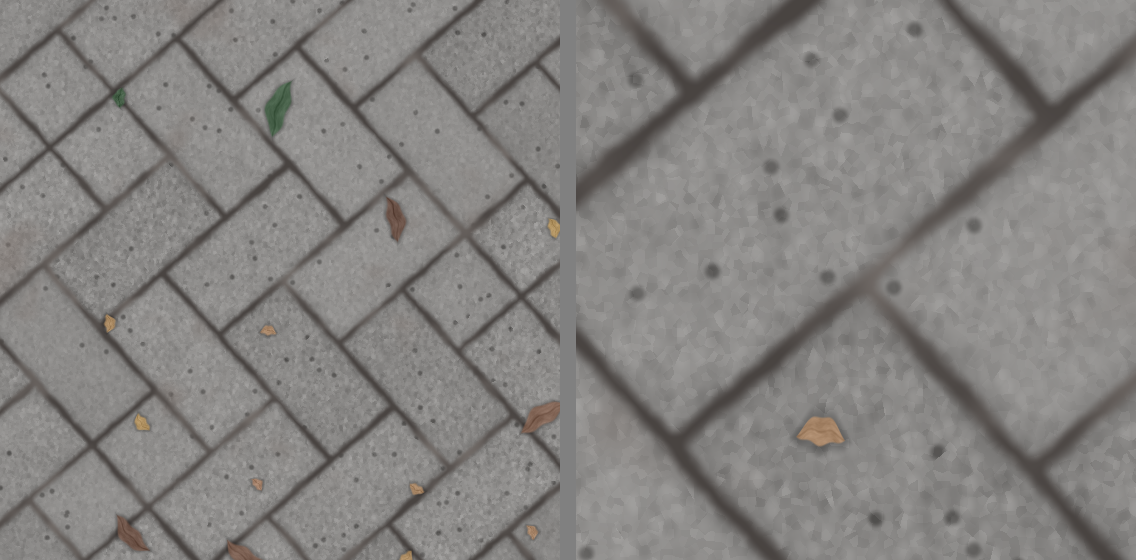
Left, the full canvas; right, a detail of the centre.
Reproduce this texture procedurally as a Shadertoy shader.

```glsl
// Layout: one paver is 2 x 1 grid units; axes are in canvas units
const mat2  GRID_AXES   = mat2(0.1003, -0.1120, 0.1133, 0.0977);
const vec2  GRID_ORIGIN = vec2(0.3906, 0.4010);
const float JOINT_HALF  = 0.026;
const float CORNER      = 0.045;
const float EDGE_SOFT   = 0.035;
const float WOBBLE      = 0.014;

// Surface
const vec3  STONE       = vec3(0.553, 0.547, 0.540);
const vec3  JOINT_DARK  = vec3(0.285, 0.265, 0.255);
const vec3  JOINT_DUST  = vec3(0.445, 0.420, 0.405);
const vec3  STAIN       = vec3(0.475, 0.425, 0.400);
const float TONE_SPREAD = 0.045;
const float GRAIN       = 0.095;
const float GRAIN_SCALE = 95.0;
const float PIT_SCALE   = 42.0;

// Litter
const int   LEAF_COUNT  = 14;
const vec2  LEAF_START  = vec2(0.44, 0.05);
const vec2  LEAF_STEP   = vec2(0.7549, 0.5698);
const vec2  LEAF_BIG    = vec2(0.052, 0.019);
const vec2  LEAF_SMALL  = vec2(0.017, 0.010);
const vec3  LEAF_BROWN  = vec3(0.39, 0.29, 0.25);
const vec3  LEAF_TAN    = vec3(0.66, 0.51, 0.42);
const vec3  LEAF_YELLOW = vec3(0.73, 0.60, 0.38);
const vec3  LEAF_GREEN  = vec3(0.27, 0.38, 0.28);

float hash(vec2 p) {
    vec3 q = fract(p.xyx * 0.1031);
    q += dot(q, q.yzx + 33.33);
    return fract((q.x + q.y) * q.z);
}

mat2 rotation(float a) {
    return mat2(cos(a), sin(a), -sin(a), cos(a));
}

// Layered sines, roughly -1 to 1
float waves(vec2 p) {
    float sum = 0.0, amp = 0.5;
    for (int i = 0; i < 4; i++) {
        sum += amp * sin(p.x + 1.3 * sin(p.y)) * cos(p.y - 0.7 * sin(p.x));
        p = rotation(0.9) * p * 1.9 + 2.7;
        amp *= 0.6;
    }
    return sum;
}

// Cellular noise: distance to the nearest point, and that point's random value
vec2 cellular(vec2 p) {
    vec2 cell = floor(p), nearest = vec2(8.0, 0.0);
    for (int y = -1; y <= 1; y++)
    for (int x = -1; x <= 1; x++) {
        vec2 id = cell + vec2(x, y);
        float d = length(id + vec2(hash(id), hash(id + 71.7)) - p);
        if (d < nearest.x) nearest = vec2(d, hash(id + 19.3));
    }
    return nearest;
}

// Herringbone paver under g: signed edge distance, and a random value per paver
vec2 paver(vec2 g) {
    vec2 cell = floor(g);
    float phase = mod(cell.x - cell.y, 4.0);
    bool lengthwise = phase < 1.5;
    vec2 base = cell - (lengthwise ? vec2(phase, 0.0) : vec2(0.0, 3.0 - phase));
    vec2 size = lengthwise ? vec2(2.0, 1.0) : vec2(1.0, 2.0);
    // A sparse lattice of pavers is cut into halves
    if (abs(mod(2.0 * base.x - 5.0 * base.y, 23.0) - 15.0) < 0.5) {
        base = cell;
        size = vec2(1.0);
    }
    vec2 q = abs(g - base - 0.5 * size) - 0.5 * size + JOINT_HALF + CORNER;
    float d = length(max(q, 0.0)) + min(max(q.x, q.y), 0.0) - CORNER;
    return vec2(d, hash(base + 5.1));
}

vec3 stoneColor(vec2 uv, float seed) {
    float rough = mix(0.65, 1.35, fract(seed * 7.3));
    vec2 grain = cellular(uv * GRAIN_SCALE * vec2(1.2, 0.85));
    vec2 fine = cellular(uv * GRAIN_SCALE * 2.1);
    vec2 pit = cellular(uv * PIT_SCALE + 3.0 * seed);
    vec3 col = STONE + TONE_SPREAD * (seed - 0.5) + 0.018 * waves(uv * 17.0);
    col += GRAIN * rough * (grain.y - 0.5) * smoothstep(0.75, 0.1, grain.x);
    col += 0.5 * GRAIN * rough * (fine.y - 0.5);
    col -= 0.17 * step(0.91, pit.y) * smoothstep(0.28, 0.08, pit.x);
    return mix(col, STAIN, 0.45 * smoothstep(0.3, 0.9, waves(uv * 9.0 + 4.0)));
}

// Curled lens-shaped leaves with a midrib and soft shadow
vec3 addLeaves(vec3 col, vec2 uv, float pixel) {
    for (int i = 0; i < LEAF_COUNT; i++) {
        float n = float(i), pick = hash(vec2(n, 8.3));
        bool big = i % 3 == 0;
        vec2 size = (big ? LEAF_BIG : LEAF_SMALL) * mix(0.75, 1.1, pick);
        vec2 pos = fract(LEAF_START + n * LEAF_STEP);
        pos.y = pow(pos.y, 1.8);
        vec2 q = rotation(6.283 * hash(vec2(n, 2.9))) * (uv - pos) / size;
        q.y += 0.5 * q.x * q.x - 0.2 + 0.12 * sin(7.0 * q.x + n);
        float d = (abs(q.y) - 1.0 + q.x * q.x) * size.y;
        vec3 tint = big ? mix(LEAF_BROWN, LEAF_TAN, pick) : mix(LEAF_TAN, LEAF_YELLOW, pick);
        if (i % 7 == 5) tint = LEAF_GREEN;
        tint += 0.09 * waves(q * 3.0 + n) - 0.07 * smoothstep(0.16, 0.0, abs(q.y));
        col *= 1.0 - 0.22 * smoothstep(0.009, 0.0, d);
        col = mix(col, tint, 0.9 * smoothstep(pixel, -pixel, d));
    }
    return col;
}

void mainImage(out vec4 fragColor, in vec2 fragCoord) {
    vec2 uv = fragCoord / iResolution.y;
    float pixel = 1.5 / iResolution.y;
    vec2 g = inverse(GRID_AXES) * (uv - GRID_ORIGIN);
    g += WOBBLE * vec2(waves(uv * 48.0), waves(uv * 48.0 + 9.0));
    vec2 block = paver(g);

    // Joints vary in width and in how much dust fills them
    float edge = block.x + 0.018 * waves(uv * 23.0 + 6.0);
    float soft = EDGE_SOFT + 4.0 * pixel;
    vec3 joint = mix(JOINT_DARK, JOINT_DUST, smoothstep(-0.2, 0.8, waves(uv * 13.0)));
    vec3 col = stoneColor(uv, block.y);
    col *= 1.0 - 0.09 * smoothstep(-0.13, 0.0, edge);
    col = mix(col, joint, smoothstep(-soft, 0.6 * soft, edge));

    fragColor = vec4(clamp(addLeaves(col, uv, pixel), 0.0, 1.0), 1.0);
}
```
